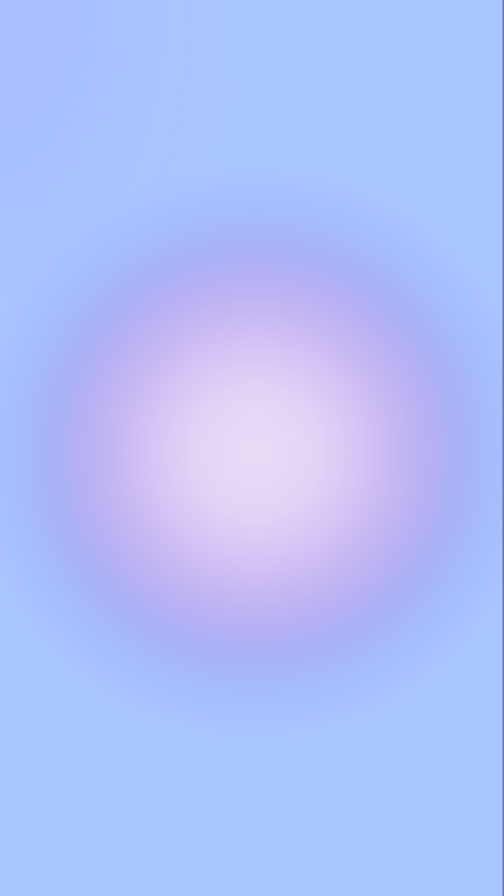
A WebGL 2 fragment shader for this background:

```glsl
#version 300 es
precision highp float;

uniform vec2 u_resolution;
out vec4 fragColor;

const vec3 SKY = vec3(0.66, 0.775, 1.0);
const vec3 SKY_VIOLET = vec3(0.665, 0.745, 0.995);
const vec3 EDGE_LINE = vec3(0.43, 0.45, 0.64);

// Orb colours from the pale core out to the blue rim
const int STOPS = 7;
const float RADII[STOPS] = float[](0.0, 0.12, 0.21, 0.285, 0.345, 0.41, 0.475);
const vec3 TINTS[STOPS] = vec3[](
    vec3(0.91, 0.86, 0.97),
    vec3(0.89, 0.83, 0.965),
    vec3(0.835, 0.765, 0.96),
    vec3(0.77, 0.715, 0.95),
    vec3(0.715, 0.69, 0.955),
    vec3(0.66, 0.70, 0.97),
    vec3(0.645, 0.735, 0.985));

// Sky with a violet tint in the upper left corner
vec3 skyColor(vec2 uv) {
    float corner = 1.0 - smoothstep(0.0, 0.5, length(uv - vec2(0.0, 1.0)));
    return mix(SKY, SKY_VIOLET, corner);
}

// Radial ramp that fades into the given sky
vec3 orbColor(float radius, vec3 sky) {
    vec3 color = TINTS[0];
    for (int i = 1; i < STOPS; i++) {
        float t = clamp((radius - RADII[i - 1]) / (RADII[i] - RADII[i - 1]), 0.0, 1.0);
        color = mix(color, TINTS[i], t);
    }
    return mix(color, sky, smoothstep(RADII[STOPS - 1] - 0.02, 0.58, radius));
}

// Coverage of a thin strip along the right border
float rightStrip(float x, float width, float pixel) {
    return clamp((x - 1.0 + width) / pixel + 0.5, 0.0, 1.0);
}

void main() {
    vec2 uv = gl_FragCoord.xy / u_resolution;
    vec2 orbCenter = vec2(0.507, 0.495);
    vec2 offset = (uv - orbCenter) * vec2(1.0, u_resolution.y / u_resolution.x);

    vec3 color = orbColor(length(offset), skyColor(uv));
    color = mix(color, EDGE_LINE, rightStrip(uv.x, 0.003, 1.0 / u_resolution.x));

    fragColor = vec4(color, 1.0);
}
```
